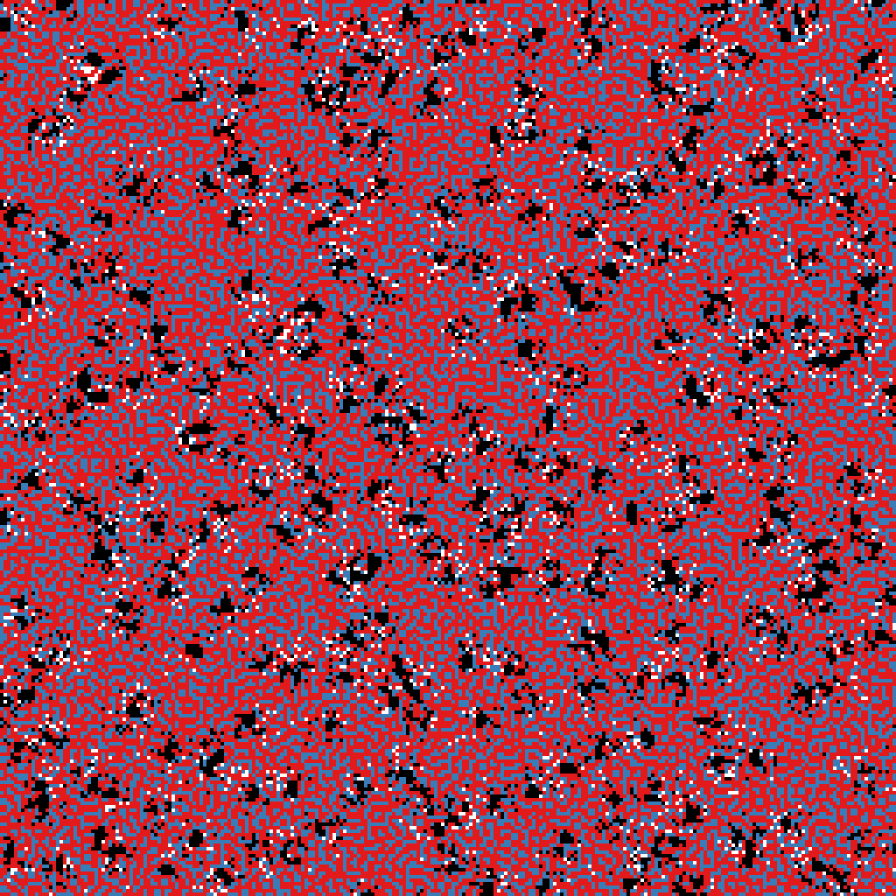
Write a three.js fragment shader that draws this texture.

```glsl
// Blue one-cell labyrinth on red, dotted with ragged black clusters and white sparks, on a square grid.
#define GRID 256.0          // grid cells across the canvas
#define MAZE_WAVELENGTH 2.8 // cells between blue strands
#define MAZE_LEVEL 0.28     // higher gives less blue
#define CLUSTER_SPACING 13.0
#define CLUSTER_FILL 0.75   // share of sites that hold a cluster
#define BLACK_RADIUS 2.4
#define BLACK_DENSITY 0.68
#define CLUMP_WAVELENGTH 5.5
#define WHITE_RADIUS 3.0
#define WHITE_DENSITY 0.15
#define WHITE_OFFSET 4.0    // cells from black centre to white centre

varying vec2 vUv;

const float PI = 3.14159265;
const vec3 RED = vec3(0.89, 0.10, 0.11);
const vec3 BLUE = vec3(0.22, 0.49, 0.72);
const vec3 BLACK = vec3(0.0);
const vec3 WHITE = vec3(1.0);

float hash(vec2 p) {
  vec3 q = fract(vec3(p.xyx) * 0.1031);
  q += dot(q, q.yzx + 33.33);
  return fract((q.x + q.y) * q.z);
}

// Layered sines in all directions: an isotropic field of unit variance.
float layeredSines(vec2 p, float wavelength, float seed) {
  const int COUNT = 24;
  float sum = 0.0;
  for (int i = 0; i < COUNT; i++) {
    vec2 key = vec2(float(i), seed);
    float angle = (float(i) + hash(key)) * PI / float(COUNT);
    float stretch = 0.85 + 0.3 * hash(key + 41.0);
    float phase = 2.0 * PI * hash(key + 83.0);
    vec2 direction = vec2(cos(angle), sin(angle));
    sum += cos(dot(p, direction) * 2.0 * PI / (wavelength * stretch) + phase);
  }
  return sum * sqrt(2.0 / float(COUNT));
}

float bump(vec2 offset, float radius) {
  return exp(-0.5 * dot(offset, offset) / (radius * radius));
}

// Cellular scatter: x is the black falloff, y the white falloff.
vec2 clusters(vec2 cell) {
  vec2 home = floor(cell / CLUSTER_SPACING);
  vec2 falloff = vec2(0.0);
  for (int y = -1; y <= 1; y++) {
    for (int x = -1; x <= 1; x++) {
      vec2 site = home + vec2(float(x), float(y));
      vec2 jitter = vec2(hash(site + 17.0), hash(site + 59.0));
      vec2 toCell = cell - (site + jitter) * CLUSTER_SPACING;
      float angle = 2.0 * PI * hash(site + 101.0);
      vec2 shift = WHITE_OFFSET * vec2(cos(angle), sin(angle));
      float present = step(hash(site + 139.0), CLUSTER_FILL);
      falloff += present * vec2(bump(toCell, BLACK_RADIUS), bump(toCell - shift, WHITE_RADIUS));
    }
  }
  return falloff;
}

vec3 cellColor(vec2 cell) {
  vec2 falloff = clusters(cell);
  float clump = 2.0 * smoothstep(-1.0, 1.0, layeredSines(cell, CLUMP_WAVELENGTH, 7.0));
  if (hash(cell + 211.0) < BLACK_DENSITY * falloff.x * clump) return BLACK;
  if (hash(cell + 367.0) < WHITE_DENSITY * falloff.y) return WHITE;
  return layeredSines(cell, MAZE_WAVELENGTH, 3.0) > MAZE_LEVEL ? BLUE : RED;
}

void main() {
  // Four taps per pixel smooth the cell edges at any size.
  vec2 pixel = fwidth(vUv);
  vec3 color = vec3(0.0);
  for (int i = 0; i < 4; i++) {
    vec2 tap = vec2(mod(float(i), 2.0), floor(float(i) / 2.0)) - 0.5;
    color += 0.25 * cellColor(floor((vUv + 0.5 * tap * pixel) * GRID));
  }
  gl_FragColor = vec4(color, 1.0);
}
```
